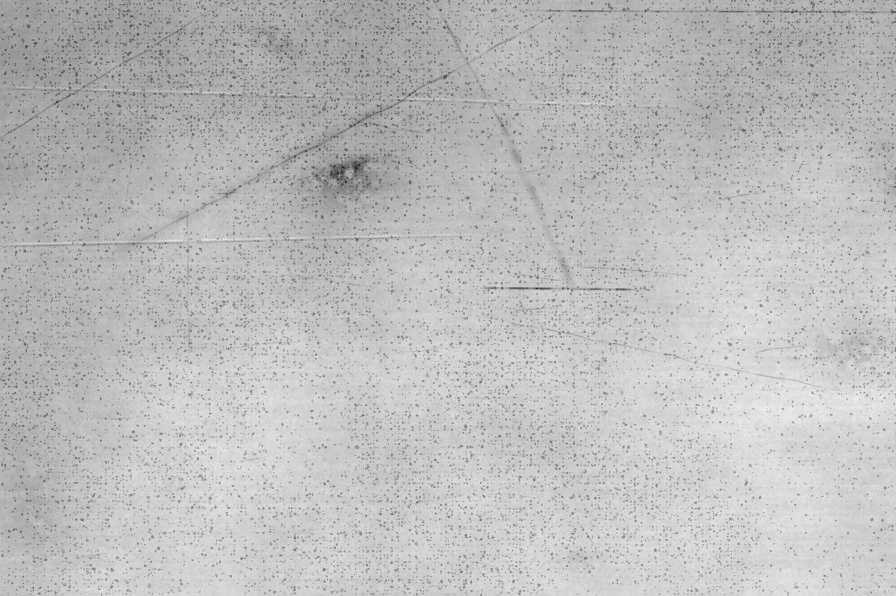
A Shadertoy shader for this texture:

```glsl
// Worn grey metal sheet with cloudy tone, dark specks, smudges and long scratches.

float hash(vec2 p) {
    vec3 q = fract(vec3(p.xyx) * 0.1031);
    q += dot(q, q.yzx + 33.33);
    return fract((q.x + q.y) * q.z);
}

vec2 hash2(vec2 p) {
    return vec2(hash(p), hash(p + 71.7));
}

float noise(vec2 p) {
    vec2 i = floor(p), f = fract(p);
    f = f * f * (3.0 - 2.0 * f);
    return mix(mix(hash(i), hash(i + vec2(1, 0)), f.x),
               mix(hash(i + vec2(0, 1)), hash(i + vec2(1, 1)), f.x), f.y);
}

float fbm(vec2 p) {
    float sum = 0.0, amp = 0.5;
    for (int i = 0; i < 5; i++) {
        sum += amp * noise(p);
        p = mat2(1.6, 1.2, -1.2, 1.6) * p + 13.1;
        amp *= 0.5;
    }
    return sum / 0.97;
}

// Thin broken line from a to b, fading at both ends
float scratch(vec2 p, vec2 a, vec2 b, float width, float px) {
    vec2 along = b - a;
    float t = clamp(dot(p - a, along) / dot(along, along), 0.0, 1.0);
    float d = length(p - a - along * t);
    float run = t * length(along);
    float wear = 0.35 + 0.65 * smoothstep(0.25, 0.65, noise(vec2(run * 45.0, a.x * 91.0 + a.y * 57.0)));
    float ends = smoothstep(0.0, 0.12, t) * smoothstep(1.0, 0.85, t);
    return (1.0 - smoothstep(width - px, width + px, d)) * wear * ends;
}

// Soft elliptical stain, tilted by angle
float smudge(vec2 p, vec2 center, vec2 size, float angle) {
    float c = cos(angle), s = sin(angle);
    vec2 q = mat2(c, -s, s, c) * (p - center) / size;
    return exp(-dot(q, q));
}

// Irregular grains on jittered grids of growing cell size
float specks(vec2 p, float density, float px) {
    float cover = 0.0, cell = 0.006;
    for (int i = 0; i < 4; i++) {
        vec2 q = p / cell + float(i) * 37.0;
        vec2 id = floor(q);
        vec2 d = (fract(q) - 0.3 - 0.4 * hash2(id)) * cell;
        float turn = 6.283 * hash(id + 5.3);
        d = mat2(cos(turn), -sin(turn), sin(turn), cos(turn)) * d;
        d.x *= 0.6 + 0.4 * hash(id + 9.1);
        float r = mix(0.0006, 0.0017, pow(hash(id + 2.9), 2.0)) + 0.0003 * float(i);
        float edge = length(d) + 0.0007 * (noise(p * 700.0) - 0.5);
        float dot1 = 1.0 - smoothstep(r - 0.7 * px, r + 0.7 * px, edge);
        float present = step(hash(id + 17.7), density);
        cover = max(cover, dot1 * present * (0.4 + 0.6 * hash(id + 23.1)));
        cell *= 1.7;
    }
    return cover;
}

void mainImage(out vec4 fragColor, in vec2 fragCoord) {
    float px = 1.0 / iResolution.y;
    vec2 p = fragCoord * px;
    float cloud = fbm(p * 3.2 + 4.0);
    float grit = fbm(p * 75.0);
    float grain = noise(p * 330.0);

    // Broad light and mottling
    float tone = 0.815 - 0.135 * smoothstep(0.3, 1.05, p.y) - 0.075 * smoothstep(0.65, 0.0, p.x);
    tone += 0.20 * (cloud - 0.5) + 0.06 * (fbm(p * 11.0) - 0.5);
    tone += 0.05 * (grit - 0.5) + 0.045 * (grain - 0.5);
    tone += 0.025 * (noise(p * vec2(6.0, 190.0)) - 0.5);
    tone += 0.05 * smudge(p, vec2(1.43, 0.32), vec2(0.14, 0.03), 0.0);

    // Stains, broken up by grit
    float stain = 0.30 * smudge(p, vec2(0.58, 0.715), vec2(0.055, 0.012), 0.35);
    stain += 0.18 * smudge(p, vec2(0.59, 0.69), vec2(0.07, 0.04), 0.0);
    stain += 0.13 * smudge(p, vec2(0.46, 0.93), vec2(0.045, 0.02), -0.4);
    stain += 0.12 * smudge(p, vec2(1.44, 0.41), vec2(0.09, 0.04), 0.0);
    stain += 0.10 * smudge(p, vec2(1.50, 0.69), vec2(0.025, 0.08), 0.3);
    stain += 0.09 * smudge(p, vec2(0.06, 0.14), vec2(0.06, 0.12), 0.0);
    stain += 0.09 * smudge(p, vec2(0.97, 0.06), vec2(0.05, 0.02), 0.0);
    tone -= stain * smoothstep(0.25, 0.65, grit);

    // Specks gather in drifts
    float drift = smoothstep(0.3, 0.72, fbm(p * 6.0 + 31.0));
    float density = 0.08 + 0.34 * drift + 0.10 * p.y + 1.2 * stain;
    tone -= 0.30 * specks(p, density, px);

    // Scattered short scratches, mostly level
    vec2 w = p + 0.006 * (vec2(noise(p * 24.0), noise(p * 24.0 + 50.0)) - 0.5);
    for (int i = 0; i < 44; i++) {
        vec2 seed = vec2(float(i), 8.0);
        vec2 start = hash2(seed) * vec2(1.5, 1.0);
        float angle = 0.3 * (hash(seed + 3.1) - 0.5);
        if (i % 5 == 0) angle = 3.1 * hash(seed + 6.7);
        float len = mix(0.03, 0.20, pow(hash(seed + 12.3), 2.0));
        float depth = mix(0.05, 0.17, hash(seed + 19.9));
        tone -= depth * scratch(w, start, start + len * vec2(cos(angle), sin(angle)), 0.0008, px);
    }

    // Long dark scratches and the bent crack
    tone -= 0.42 * scratch(p, vec2(0.80, 0.517), vec2(1.09, 0.514), 0.0016, px);
    tone -= 0.28 * scratch(p, vec2(0.86, 0.982), vec2(1.60, 0.979), 0.0013, px);
    tone -= 0.18 * scratch(w, vec2(-0.05, 0.74), vec2(0.40, 1.01), 0.0012, px);
    tone -= 0.17 * scratch(w, vec2(0.19, 0.57), vec2(0.96, 0.99), 0.0015, px);
    tone -= 0.07 * scratch(w, vec2(0.17, 0.56), vec2(0.70, 0.85), 0.009, 0.008);
    tone -= 0.15 * scratch(w, vec2(0.315, 0.65), vec2(0.315, 0.37), 0.0012, px);
    tone -= 0.17 * scratch(w, vec2(0.78, 0.475), vec2(1.45, 0.335), 0.0009, px);
    vec2 bend = vec2(0.86, 0.76);
    tone -= 0.16 * scratch(w, vec2(0.71, 1.03), bend, 0.002, 0.003);
    tone -= 0.15 * scratch(w, bend + vec2(-0.03, 0.06), vec2(0.97, 0.50), 0.005, 0.006);

    // Pale scored lines with a shadow below
    vec2 low = vec2(0.0, 0.004);
    tone += 0.12 * scratch(p, vec2(-0.1, 0.588), vec2(0.82, 0.608), 0.0010, px);
    tone -= 0.16 * scratch(p + low, vec2(-0.1, 0.588), vec2(0.82, 0.608), 0.0010, px);
    tone += 0.11 * scratch(p, vec2(-0.1, 0.858), vec2(1.2, 0.820), 0.0010, px);
    tone -= 0.13 * scratch(p + low, vec2(-0.1, 0.858), vec2(1.2, 0.820), 0.0008, px);

    fragColor = vec4(vec3(clamp(tone, 0.12, 0.92)), 1.0);
}
```
